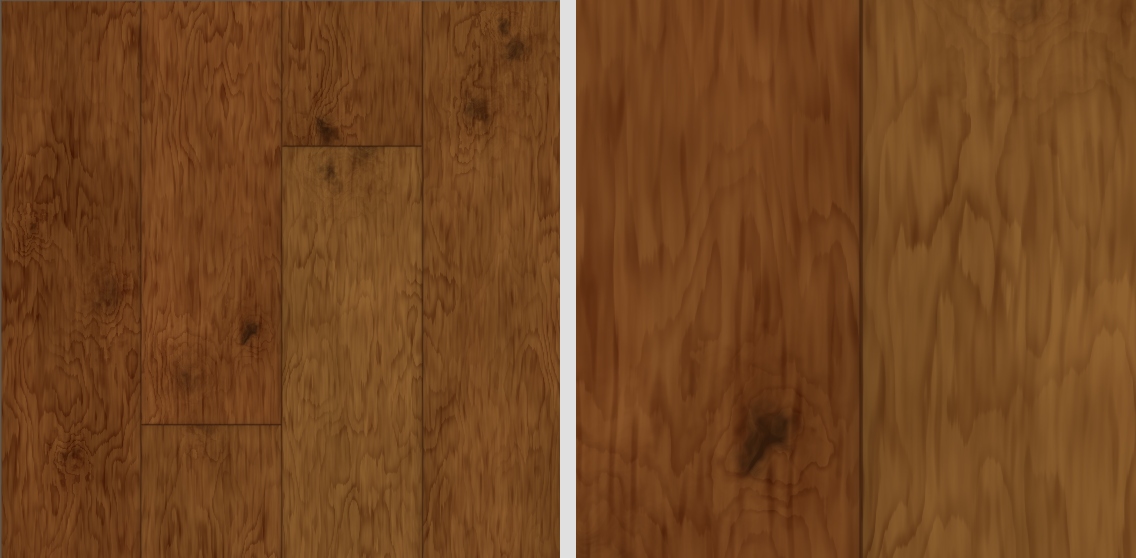
Left, the full canvas; right, a detail of the centre.
Give the GLSL for this texture, as a Shadertoy shader.

```glsl
const float PLANK_WIDTH = 0.2515;
const vec3 DARK_WOOD = vec3(0.33, 0.16, 0.05);
const vec3 LIGHT_WOOD = vec3(0.52, 0.34, 0.16);
const vec3 KNOT_COLOR = vec3(0.17, 0.09, 0.035);
const vec3 SEAM_COLOR = vec3(0.20, 0.09, 0.035);
const vec3 BORDER_COLOR = vec3(0.38, 0.34, 0.30);

// Brightness offset and redness of each plank
const vec2 PLANK_TINT[8] = vec2[8](
    vec2(0.0, 0.0), vec2(-0.16, 0.4), vec2(0.06, 0.3), vec2(0.04, 0.9),
    vec2(0.24, -0.3), vec2(-0.03, 0.2), vec2(0.07, 0.1), vec2(0.0, 0.0));

vec2 hash2(vec2 p) {
    vec3 q = fract(p.xyx * vec3(0.1031, 0.1030, 0.0973));
    q += dot(q, q.yzx + 33.33);
    return fract((q.xx + q.yz) * q.zy);
}

float cornerSlope(vec2 cell, vec2 offset) {
    float angle = 6.2832 * hash2(cell).x;
    return dot(vec2(cos(angle), sin(angle)), offset);
}

float gradientNoise(vec2 p) {
    vec2 i = floor(p), f = fract(p);
    vec2 u = f * f * f * (f * (f * 6.0 - 15.0) + 10.0);
    vec2 e = vec2(1.0, 0.0);
    float low = mix(cornerSlope(i, f), cornerSlope(i + e, f - e), u.x);
    float high = mix(cornerSlope(i + e.yx, f - e.yx), cornerSlope(i + 1.0, f - 1.0), u.x);
    return mix(low, high, u.y);
}

float fbm(vec2 p) {
    float sum = 0.0, amplitude = 1.0;
    for (int i = 0; i < 4; i++) {
        sum += amplitude * gradientNoise(p);
        p = p * 2.03 + 17.3;
        amplitude *= 0.55;
    }
    return sum;
}

float lineMask(float dist, float halfWidth, float pixel) {
    return 1.0 - smoothstep(halfWidth - pixel, halfWidth + pixel, dist);
}

// x: soft halo that bends the grain, y: dark smudged core
vec2 knots(vec2 p, float column, float id) {
    vec2 ragged = p + 0.022 * vec2(fbm(p * vec2(28.0, 18.0)), fbm(p * vec2(22.0, 30.0) + 40.0));
    vec2 sum = vec2(0.0);
    for (int i = 0; i < 3; i++) {
        vec2 seed = vec2(id * 7.0 + 3.0, float(i) * 13.0 + 5.0);
        vec2 place = hash2(seed), trait = hash2(seed + 61.0);
        vec2 center = vec2((column + mix(0.2, 0.8, place.x)) * PLANK_WIDTH, place.y);
        vec2 q = (ragged - center) / (vec2(0.016, 0.022) * mix(0.5, 1.3, trait.x));
        sum.x += exp(-0.09 * dot(q, q));
        sum.y += mix(0.35, 0.9, trait.y) * exp(-dot(q, q));
    }
    return sum;
}

// Ragged growth rings: slow rise, then an abrupt dark edge
float growthRings(vec2 p, float fibre, float halo) {
    float bend = fbm(p * vec2(5.0, 1.7));
    float phase = fract(p.x * 16.0 + bend * 7.0 + halo * 3.0 + fibre * 0.45);
    return smoothstep(0.45, 0.88, phase) * (1.0 - smoothstep(0.88, 1.0, phase));
}

vec3 woodColor(vec2 uv, float column, float id) {
    vec2 p = uv + vec2(id * 3.7, id * 5.3);
    vec2 tint = PLANK_TINT[int(id)];
    vec2 knot = knots(uv, column, id);

    // Grain layers, from broad shading to fine pores
    float broad = fbm(p * vec2(7.0, 2.6));
    float blotch = fbm(p * vec2(15.0, 11.0) + 9.0);
    vec2 sway = vec2(0.006 * gradientNoise(p * vec2(9.0, 6.0)), 0.0);
    float fibre = fbm((p + sway) * vec2(85.0, 7.0));
    float fine = gradientNoise((p + sway) * vec2(210.0, 24.0));
    float pores = smoothstep(0.12, 0.45, gradientNoise((p + sway) * vec2(150.0, 17.0) + 31.0));
    float rings = growthRings(p, fibre, knot.x);
    float figured = smoothstep(-0.25, 0.35, fbm(p * vec2(6.0, 3.0) + 23.0));

    // Curled grain gathers around the knots
    float curl = fbm(p * vec2(65.0, 55.0) + 3.0 * blotch);

    float tone = 0.66 + tint.x + 0.27 * broad + 0.16 * blotch + 0.25 * fibre + 0.22 * fine;
    tone -= 0.28 * pores + rings * mix(0.12, 0.40, figured);
    tone -= min(knot.x, 1.0) * (0.14 + 0.25 * curl);
    vec3 color = mix(DARK_WOOD, LIGHT_WOOD, clamp(tone, -0.35, 1.2));
    float redness = tint.y + 0.7 * broad;
    color += redness * vec3(0.014, -0.010, -0.003);
    return mix(color, KNOT_COLOR, clamp(knot.y * (0.85 + 0.5 * curl), 0.0, 0.85));
}

void mainImage(out vec4 fragColor, in vec2 fragCoord) {
    vec2 uv = fragCoord / iResolution.xy;
    vec2 pixel = 1.0 / iResolution.xy;

    // Staggered boards: end joints climb half a canvas per column
    float column = floor(uv.x / PLANK_WIDTH);
    float joint = 0.239 + 0.499 * (column - 1.0);
    float id = column * 2.0 + step(joint, uv.y);
    vec3 color = woodColor(uv, column, id);

    // Seams with a soft worn bevel
    float sideDist = abs(uv.x - round(uv.x / PLANK_WIDTH) * PLANK_WIDTH);
    float endDist = abs(uv.y - joint);
    color *= 1.0 - 0.12 * exp(-150.0 * min(sideDist, endDist));
    float seam = max(0.6 * lineMask(sideDist, 0.0011, pixel.x), 0.75 * lineMask(endDist, 0.0011, pixel.y));
    color = mix(color, SEAM_COLOR, seam);

    // Grey border on the left and top
    float border = max(lineMask(uv.x, 0.0026, pixel.x), lineMask(1.0 - uv.y, 0.0018, pixel.y));
    fragColor = vec4(mix(color, BORDER_COLOR, border), 1.0);
}
```
